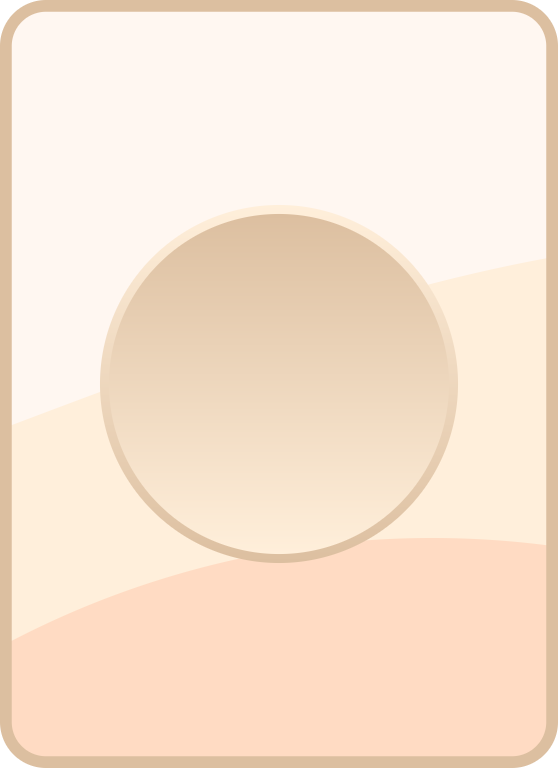
A Shadertoy shader for this background:

```glsl
// Draws a framed card with soft rolling hills and a gradient disc with a rim.

const vec3 PAPER = vec3(1.0);
const vec3 TAN   = vec3(0.863, 0.749, 0.627);
const vec3 SKY   = vec3(1.0, 0.967, 0.945);
const vec3 CREAM = vec3(1.0, 0.937, 0.857);
const vec3 PEACH = vec3(1.0, 0.860, 0.765);

// Signed distance to a box with rounded corners
float roundedBox(vec2 p, vec2 halfSize, float radius) {
    vec2 q = abs(p) - halfSize + radius;
    return length(max(q, 0.0)) + min(max(q.x, q.y), 0.0) - radius;
}

float circle(vec2 p, vec2 center, float radius) {
    return length(p - center) - radius;
}

// Approximate distance to the area below a gently rising curve
float risingHill(vec2 p, float base, float slope, float bend) {
    float height = base + slope * p.x - bend * p.x * p.x * p.x;
    float steepness = slope - 3.0 * bend * p.x * p.x;
    return (p.y - height) / sqrt(1.0 + steepness * steepness);
}

// Smooth coverage across one pixel
float fill(float dist, float pixel) {
    return clamp(0.5 - dist / pixel, 0.0, 1.0);
}

// Vertical blend over the height of a disc
vec3 discGradient(float y, float radius, vec3 bottom, vec3 top) {
    return mix(bottom, top, clamp(0.5 + 0.5 * y / radius, 0.0, 1.0));
}

void mainImage(out vec4 fragColor, in vec2 fragCoord) {
    // The canvas height is one unit
    float pixel = 1.0 / iResolution.y;
    vec2 p = fragCoord * pixel;
    vec2 center = 0.5 * iResolution.xy * pixel;
    vec2 q = p - center;

    // Hills
    vec3 scene = SKY;
    scene = mix(scene, CREAM, fill(risingHill(p, 0.4407, 0.378, 0.1276), pixel));
    scene = mix(scene, PEACH, fill(circle(p, vec2(0.5625, -0.8855), 1.185), pixel));

    // Disc and its rim, with opposing gradients
    float rimRadius = 0.2331;
    float discRadius = 0.2214;
    vec3 rim = discGradient(q.y, rimRadius, TAN, CREAM);
    vec3 disc = discGradient(q.y, discRadius, CREAM, TAN);
    scene = mix(scene, rim, fill(circle(p, center, rimRadius), pixel));
    scene = mix(scene, disc, fill(circle(p, center, discRadius), pixel));

    // Frame with rounded corners
    float border = 0.0153;
    float corner = 0.0599;
    float outer = roundedBox(q, center, corner);
    float inner = roundedBox(q, center - border, corner - border);
    vec3 color = mix(PAPER, TAN, fill(outer, pixel));
    color = mix(color, scene, fill(inner, pixel));

    fragColor = vec4(color, 1.0);
}
```
